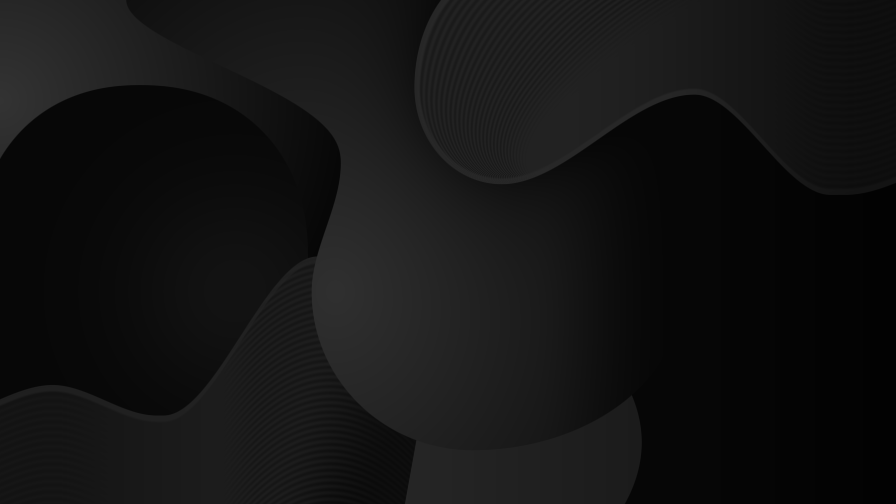
This background is drawn by a WebGL 2 fragment shader. Its source:

```glsl
#version 300 es
precision highp float;

uniform vec2 u_resolution;
out vec4 fragColor;

const float NIGHT = 0.022;

// Smooth coverage of the region where field > 0
float cover(float field, float pixel) {
    float w = clamp(fwidth(field), 0.5 * pixel, 3.0 * pixel);
    return smoothstep(-0.6 * w, 0.6 * w, field);
}

// S-shaped climb between two turning points of a wave
float climb(vec2 from, vec2 to, float x) {
    return (to.y - from.y) * smoothstep(from.x, to.x, x);
}

// Soft periodic stripes in 0..1
float stripes(float phase) {
    return 0.5 + 0.5 * sin(6.28318 * phase);
}

// Bright band just inside an edge
float rim(float field, float width) {
    return 1.0 - smoothstep(0.6 * width, width, field);
}

// Ellipse field with separate radii on each side of its centre
float lobe(vec2 p, vec2 centre, vec2 radiusLow, vec2 radiusHigh, float power) {
    vec2 d = p - centre;
    vec2 q = abs(d / mix(radiusLow, radiusHigh, step(0.0, d)));
    return (1.0 - pow(pow(q.x, power) + pow(q.y, power), 1.0 / power)) * radiusLow.y;
}

float upperRibbon(vec2 p) {
    float wave = 5.71 + climb(vec2(8.96, 5.71), vec2(12.4, 7.31), p.x)
                      + climb(vec2(12.4, 7.31), vec2(14.83, 5.52), p.x)
                      + climb(vec2(15.1, 5.52), vec2(17.5, 6.2), p.x);
    float bulb = lobe(p, vec2(8.96, 7.44), vec2(1.56, 1.73), vec2(1.56, 2.17), 2.0);
    return p.x > 8.96 ? p.y - wave : bulb;
}

float lowerRibbon(vec2 p) {
    float wave = 1.5 + climb(vec2(-1.2, 1.5), vec2(0.94, 2.125), p.x)
                     + climb(vec2(0.94, 2.125), vec2(2.8, 1.58), p.x)
                     + climb(vec2(2.92, 1.58), vec2(5.67, 4.42), p.x);
    return wave - p.y;
}

float centralBlob(vec2 p) {
    float t = pow(clamp((p.y - 6.08) / 2.92, 0.0, 1.0), 1.2);
    float edge = 5.565 + 0.52 * smoothstep(3.79, 6.08, p.y) - 3.83 * smoothstep(0.0, 1.0, t);
    float bowl = lobe(p, vec2(8.44, 3.79), vec2(2.875, 2.83), vec2(3.75, 2.83), 2.0);
    return p.y > 3.79 ? p.x - edge : bowl;
}

// Fan of curves spreading out from the foot of the upper ribbon
float fanLines(vec2 p) {
    float dy = p.y - 7.44;
    float q = dy / (dy < 0.0 ? 1.73 : 2.17);
    float edge = 8.96 - 1.56 * sqrt(max(1.0 - q * q, 0.0));
    float s = (p.x - edge) / mix(1.25, 4.6, clamp((p.y - 5.87) / 3.13, 0.0, 1.0));
    return stripes(s * 30.0) * (1.0 - smoothstep(0.65, 1.05, s));
}

void main() {
    vec2 p = gl_FragCoord.xy / u_resolution * vec2(16.0, 9.0);
    float pixel = 9.0 / u_resolution.y;

    // Backdrop with a glow at the upper left
    float shade = max(0.2 - 0.028 * length(p - vec2(0.0, 7.2)), NIGHT);

    // Dark dome on the left
    vec2 domePoint = vec2(p.x, max(p.y, 4.42));
    float dome = lobe(domePoint, vec2(2.5, 4.42), vec2(2.92, 3.06), vec2(3.0, 3.06), 2.2);
    vec2 haze = p - vec2(4.2, 3.8);
    float domeShade = 0.027 + 0.045 * exp(-dot(haze, haze) / 4.0);
    shade = mix(shade, domeShade, cover(dome, pixel) * (1.0 - smoothstep(7.0, 8.0, p.x)));

    // Lower ribbon with arched lines
    float low = lowerRibbon(p);
    float lowShade = mix(0.085, 0.115, smoothstep(1.0, 4.8, p.x));
    lowShade -= 0.06 * smoothstep(5.2, 7.2, p.x - 0.3 * (p.y - 1.5));
    float arch = p.y + 0.35 * (p.x - 5.9) * (p.x - 5.9);
    float archFade = smoothstep(3.8, 4.7, p.x) * (1.0 - 0.6 * smoothstep(5.8, 7.0, p.x));
    lowShade -= 0.03 * stripes(arch * 8.7) * archFade;
    lowShade -= 0.012 * stripes(low * 8.0) * (1.0 - smoothstep(0.8, 2.2, p.x));
    lowShade = mix(lowShade, 0.135, 0.75 * rim(low, 0.14));
    shade = mix(shade, lowShade, cover(low, pixel) * (1.0 - step(7.6, p.x)));

    // Rounded foot at the bottom
    float footLeft = p.x - 7.23 - 0.18 * p.y;
    float footRight = 11.46 - 0.25 * (p.y - 1.1) * (p.y - 1.1) - p.x;
    float foot = cover(min(footLeft, footRight), pixel) * (1.0 - step(3.0, p.y));
    shade = mix(shade, 0.147 - 0.01 * (p.x - 7.3), foot);

    // Central blob, shaded by the ribbon above it
    float high = upperRibbon(p);
    float glow = 0.187 - 0.022 * length((p - vec2(6.0, 3.8)) * vec2(1.0, 0.85));
    glow -= 0.045 * exp(min(high, 0.0) / 0.8);
    glow = mix(max(glow, NIGHT), NIGHT, smoothstep(9.5, 12.4, p.x));
    shade = mix(shade, glow, cover(centralBlob(p), pixel));
    shade *= 1.0 - 0.6 * smoothstep(12.5, 16.0, p.x);

    // Upper ribbon with fanned lines and a pale rim
    float highShade = mix(0.135, 0.06, smoothstep(9.5, 15.8, p.x));
    highShade -= 0.035 * fanLines(p);
    highShade -= 0.01 * stripes(high * 8.0) * smoothstep(13.6, 15.0, p.x);
    float rimShade = mix(0.16, 0.08, smoothstep(11.5, 15.5, p.x));
    highShade = mix(highShade, rimShade, 0.8 * rim(high, 0.13));
    shade = mix(shade, highShade, cover(high, pixel));

    fragColor = vec4(vec3(shade), 1.0);
}
```
